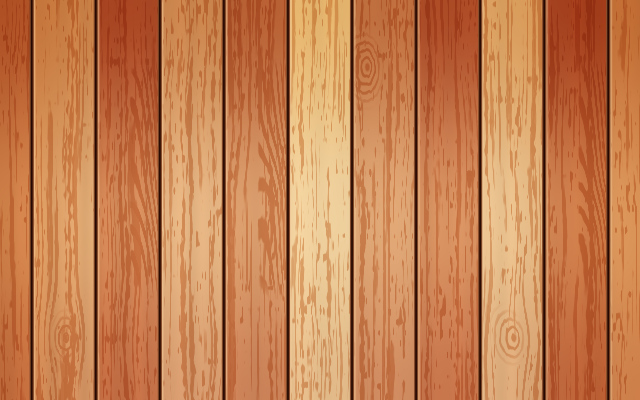
Reproduce this texture procedurally as a WebGL 2 fragment shader.

```glsl
#version 300 es
precision highp float;

uniform vec2 u_resolution;
out vec4 outColor;

// Layout, in plank widths
const vec2 SPAN = vec2(9.99, 6.25);
const float FIRST_GAP = 0.495;
const float CORE_HALF = 0.010;
const float GROOVE_HALF = 0.019;
const float BEVEL_HALF = 0.034;

// Wood from red to cream, at top, middle and bottom
const vec3 RED_TOP = vec3(0.65, 0.25, 0.12);
const vec3 RED_MID = vec3(0.84, 0.55, 0.36);
const vec3 RED_LOW = vec3(0.77, 0.43, 0.27);
const vec3 CREAM_TOP = vec3(0.90, 0.71, 0.43);
const vec3 CREAM_MID = vec3(0.94, 0.82, 0.62);
const vec3 CREAM_LOW = vec3(0.89, 0.73, 0.54);
const vec3 GRAIN_TINT = vec3(0.90, 0.75, 0.63);
const vec3 SIDE_TINT = vec3(0.94, 0.80, 0.65);
const vec3 CORE = vec3(0.14, 0.03, 0.01);
const vec3 GROOVE = vec3(0.33, 0.14, 0.05);
const vec3 BEVEL = vec3(0.53, 0.31, 0.18);
const vec3 HIGHLIGHT = vec3(0.98, 0.82, 0.62);

// Per plank: tone from red to cream, and grain kind
const int PLAIN = 0, KNOT = 1, ARCH = 2, SWIRL = 3;
const float TONE[11] = float[](0.30, 0.65, 0.06, 0.60, 0.28, 1.0, 0.40, 0.10, 0.82, 0.06, 0.60);
const int KIND[11] = int[](PLAIN, KNOT, ARCH, PLAIN, ARCH, PLAIN, SWIRL, PLAIN, KNOT, ARCH, PLAIN);
const vec2 KNOT_AT = vec2(0.53, 0.97);
const vec2 SWIRL_AT = vec2(0.24, 5.2);

float hash(vec2 p) {
    vec3 h = fract(p.xyx * vec3(0.1031, 0.1030, 0.0973));
    h += dot(h, h.yzx + 33.33);
    return fract((h.x + h.y) * h.z);
}

float noise(vec2 p) {
    vec2 i = floor(p), f = fract(p);
    f = f * f * (3.0 - 2.0 * f);
    return mix(mix(hash(i), hash(i + vec2(1, 0)), f.x),
               mix(hash(i + vec2(0, 1)), hash(i + vec2(1, 1)), f.x), f.y);
}

// Crisp edge where v exceeds the limit
float above(float limit, float v, float soft) {
    return smoothstep(limit - soft, limit + soft, v);
}

// Coverage of the darker grain; q is the place on the plank
float grain(vec2 q, float seed, int kind) {
    vec2 shift = vec2(seed * 17.3, seed * 9.1);
    float wobble = noise(q * vec2(2.0, 0.8) + shift) - 0.5;
    float rough = noise(q * vec2(30.0, 9.0) + shift) - 0.5;
    vec2 w = vec2(q.x + 0.10 * wobble, q.y);
    float ink = 0.0;

    // Rings of a knot, which pushes the fibres aside
    if (kind == KNOT || kind == SWIRL) {
        vec2 d = q - (kind == KNOT ? KNOT_AT : SWIRL_AT);
        float r = length(d * vec2(1.0, 0.55));
        w.x -= 0.75 * d.x * exp(-9.0 * r * r);
        float ring = abs(fract(r * 15.0 + wobble * 2.0 + rough * 0.3) - 0.5);
        ink = above(0.31, ring, 0.10) * (1.0 - smoothstep(0.14, 0.34, r + 0.25 * wobble));
        ink = max(ink, 1.0 - smoothstep(0.02, 0.05, r));
    }

    // Long slanting arches on the right half
    if (kind == ARCH) {
        float bend = q.x - 0.52;
        float f = q.y + 13.0 * bend * bend + 1.2 * wobble;
        float line = abs(fract(f * 1.5 + 0.10 * rough) - 0.5);
        float zone = smoothstep(0.50, 0.60, q.x) * smoothstep(1.2, 2.6, q.y)
                   * (1.0 - smoothstep(4.6, 5.6, q.y));
        ink = above(0.40 - 0.12 * zone, line, 0.05) * above(0.3, zone, 0.2);
    }

    // Fine fibres, dense in some bands
    float band = noise(vec2(w.x * 5.0, w.y * 0.25) + shift);
    float fibre = noise(vec2(w.x * 34.0, w.y * 0.7) + shift) + 0.15 * rough;
    ink = max(ink, 0.85 * above(0.90 - 0.30 * band, fibre, 0.08));

    // Short flecks
    float patchy = noise(w * vec2(4.0, 0.9) + shift + 40.0);
    float fleck = noise(w * vec2(38.0, 6.0) + shift + 70.0);
    ink = max(ink, above(1.03 - 0.34 * patchy, fleck, 0.07));

    // Ragged streaks
    for (float i = 0.0; i < 3.0; i++) {
        float centre = 0.12 + 0.76 * hash(vec2(seed + 3.0, i));
        float width = 0.055 * noise(vec2(i * 8.0, q.y * 0.8) + shift) - 0.014;
        float d = abs(w.x - centre) + 0.045 * rough;
        ink = max(ink, above(0.0, width - d, 0.009));
    }
    return ink;
}

void main() {
    vec2 uv = gl_FragCoord.xy / u_resolution;
    float pixel = SPAN.x / u_resolution.x;
    vec2 p = uv * SPAN + vec2(1.0 - FIRST_GAP, 0.0);
    int plank = clamp(int(floor(p.x)), 0, 10);
    vec2 q = vec2(fract(p.x), p.y);
    float seed = float(plank) + 1.0;

    // Plank colour, deeper toward the ends and sides
    float tone = TONE[plank];
    vec3 col = mix(RED_MID, CREAM_MID, tone);
    col = mix(col, mix(RED_TOP, CREAM_TOP, tone), smoothstep(0.45, 1.0, uv.y));
    col = mix(col, mix(RED_LOW, CREAM_LOW, tone), 1.0 - smoothstep(0.0, 0.45, uv.y));
    col *= mix(vec3(1.0), SIDE_TINT, smoothstep(0.25, 0.52, abs(uv.x - 0.5)));
    col *= 0.97 + 0.06 * noise(vec2(q.x * 6.0 + seed * 5.0, q.y * 0.1));

    // Grain and lit left edge
    col *= mix(vec3(1.0), GRAIN_TINT, grain(q, seed, KIND[plank]));
    col = mix(col, HIGHLIGHT, 0.55 * (1.0 - smoothstep(0.035, 0.075, q.x)));

    // Gap between planks
    float d = min(q.x, 1.0 - q.x), aa = 0.5 * pixel;
    col = mix(BEVEL, col, smoothstep(BEVEL_HALF - aa, BEVEL_HALF + aa, d));
    col = mix(GROOVE, col, smoothstep(GROOVE_HALF - aa, GROOVE_HALF + aa, d));
    col = mix(CORE, col, smoothstep(CORE_HALF - aa, CORE_HALF + aa, d));
    outColor = vec4(col, 1.0);
}
```
